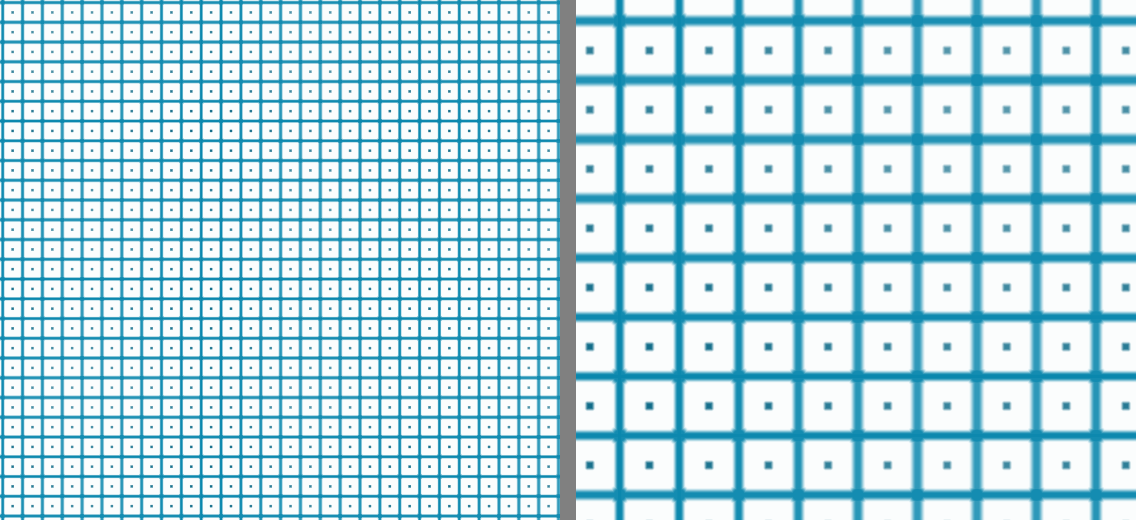
Left, the full canvas; right, a detail of the centre.
Write a WebGL 1 fragment shader that draws this pattern.

```glsl
precision highp float;
// A square grid of soft teal lines with rounded joints and a small dot in each cell.
// Distances to the nearest line and cell centre give the ink; slow beats across
// columns and rows make some lines wider and paler and some dots fainter.

uniform vec2 u_resolution;

#define CELLS vec2(28.21, 26.33)
#define GRID_OFFSET vec2(0.136, 0.129)
#define BEAT_PERIOD vec2(11.6, 8.8)
#define BEAT_START vec2(3.7, 1.4)
#define LINE_CORE 0.022
#define LINE_EDGE 0.114
#define JOINT_RADIUS 0.14
#define DOT_HALF 0.062
#define PAPER vec3(0.985, 0.993, 0.993)
#define LINE_INK vec3(0.04, 0.53, 0.68)
#define DOT_INK vec3(0.01, 0.39, 0.51)

const float TAU = 6.2831853;

// 0 where lines are crisp, 1 where they are wide and pale
vec2 beat(vec2 index) {
  return 0.5 + 0.5 * cos(TAU * (index - BEAT_START) / BEAT_PERIOD);
}

float roundedSquare(vec2 p, float halfSize, float radius) {
  vec2 q = abs(p) - halfSize + radius;
  return length(max(q, 0.0)) + min(max(q.x, q.y), 0.0) - radius;
}

void main() {
  vec2 uv = gl_FragCoord.xy / u_resolution;
  vec2 grid = vec2(uv.x, 1.0 - uv.y) * CELLS - GRID_OFFSET;
  vec2 pixel = CELLS / u_resolution;
  float aa = max(pixel.x, pixel.y);

  // Vertical and horizontal lines, each with its own softness
  vec2 lineIndex = floor(grid + 0.5);
  vec2 toLine = abs(grid - lineIndex);
  vec2 wide = beat(lineIndex - 0.5);
  vec2 edge = max(vec2(LINE_EDGE) + 0.026 * wide, LINE_CORE + pixel);
  vec2 lines = (1.0 - smoothstep(vec2(LINE_CORE), edge, toLine))
             * (1.0 - vec2(0.16, 0.10) * wide);

  // Rounded joints where lines cross
  float jointSoft = max(0.055, 0.5 * aa);
  float joint = 1.0 - smoothstep(JOINT_RADIUS - jointSoft,
                                 JOINT_RADIUS + jointSoft, length(toLine));
  float ink = max(max(lines.x, lines.y), joint * 0.96);

  // Dot at the cell centre
  vec2 cell = floor(grid);
  vec2 faint = beat(cell);
  float dotSoft = max(0.036, 0.5 * aa);
  float dotDistance = roundedSquare(grid - cell - 0.5, DOT_HALF, 0.025);
  float dotInk = 1.0 - smoothstep(-dotSoft, dotSoft, dotDistance);
  dotInk *= 0.95 - 0.16 * faint.x - 0.14 * faint.y;

  vec3 color = mix(PAPER, LINE_INK, ink);
  color = mix(color, DOT_INK, dotInk);
  gl_FragColor = vec4(color, 1.0);
}
```
